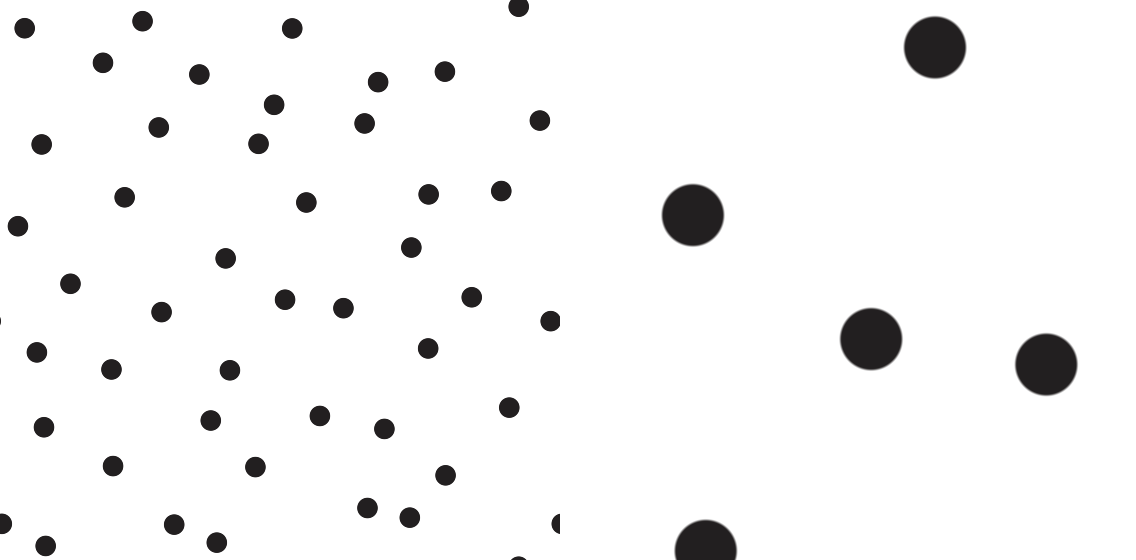
Left: the whole. Right: its middle third, enlarged.
This pattern is drawn by a three.js fragment shader. Its source:

```glsl
// Sparse, evenly spread black dots of one size on white.
// A tilted lattice of 45 cells that closes on the unit square holds one dot per cell;
// each dot is shifted by a wrapped hash and a slow periodic drift, so the tile repeats.
varying vec2 vUv;

const float TAU = 6.2831853;

vec2 hash2(vec2 p) {
  vec3 q = fract(vec3(p.xyx) * vec3(0.1031, 0.1030, 0.0973) + 0.217);
  q += dot(q, q.yzx + 33.33);
  return fract((q.xx + q.yz) * q.zy);
}

// Canvas position to lattice cells: whole entries make the lattice periodic
vec2 toLattice(vec2 uv) {
  return vec2(6.0 * uv.x - 3.0 * uv.y, 3.0 * uv.x + 6.0 * uv.y);
}

// Inverse of toLattice, in fifteenths of the canvas
vec2 toFifteenths(vec2 cell) {
  return vec2(2.0 * cell.x + cell.y, 2.0 * cell.y - cell.x);
}

// Centre of the dot that belongs to a cell
vec2 dotCentre(vec2 cell) {
  vec2 key = mod(toFifteenths(cell) + 0.5, 15.0);
  vec2 rnd = hash2(floor(key) + 3.0);
  float angle = TAU * rnd.x;
  vec2 jitter = 0.31 * sqrt(rnd.y) * vec2(cos(angle), sin(angle));
  vec2 centre = toFifteenths(cell + 0.5 + jitter) / 15.0;
  vec2 drift = sin(TAU * (centre.yx + centre * vec2(1.0, 2.0)) + vec2(0.8, 2.9));
  return centre + 0.014 * drift;
}

void main() {
  vec2 home = floor(toLattice(vUv));

  // Distance to the nearest dot centre
  float nearest = 1.0;
  for (int j = -1; j <= 1; j++) {
    for (int i = -1; i <= 1; i++) {
      vec2 cell = home + vec2(float(i), float(j));
      nearest = min(nearest, distance(vUv, dotCentre(cell)));
    }
  }

  // Crisp disc with a thin smooth rim
  float ink = 1.0 - smoothstep(0.0174, 0.0194, nearest);
  vec3 paper = vec3(1.0);
  vec3 black = vec3(0.135, 0.122, 0.125);
  gl_FragColor = vec4(mix(paper, black, ink), 1.0);
}
```
